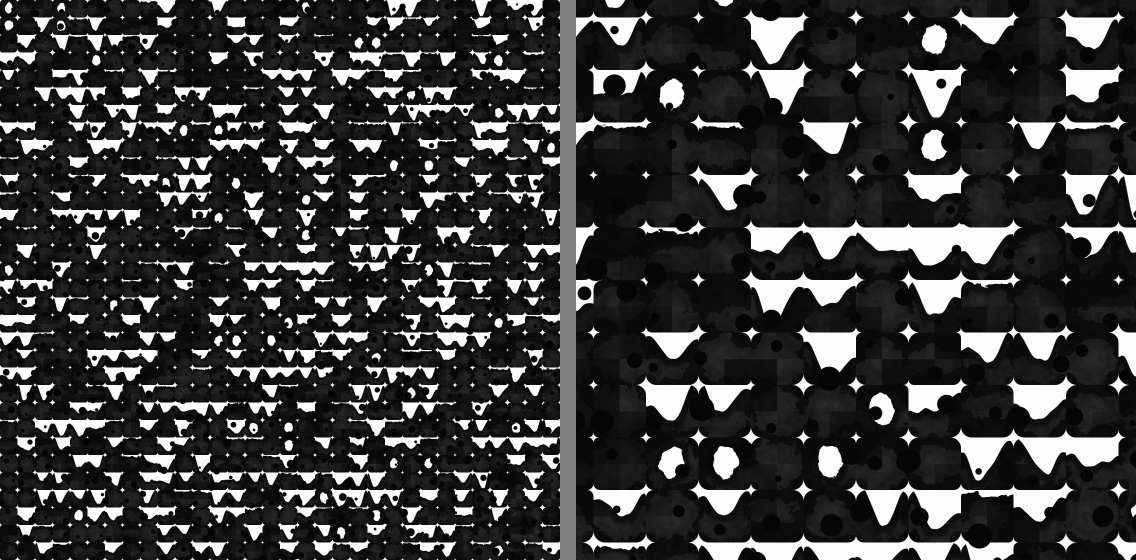
Left, the full canvas; right, a detail of the centre.
Reproduce this pattern procedurally as a WebGL 1 fragment shader.

```glsl
precision highp float;
uniform vec2 u_resolution;

const float CELLS = 32.0;
const vec3 PAPER = vec3(0.99);

float hash(vec2 p, float salt) {
  return fract(sin(dot(p, vec2(127.1, 311.7)) + salt * 74.7) * 43758.5453);
}

float noise(vec2 p) {
  vec2 i = floor(p);
  vec2 f = fract(p);
  f = f * f * (3.0 - 2.0 * f);
  float low = mix(hash(i, 0.0), hash(i + vec2(1.0, 0.0), 0.0), f.x);
  float high = mix(hash(i + vec2(0.0, 1.0), 0.0), hash(i + 1.0, 0.0), f.x);
  return mix(low, high, f.y);
}

float clouds(vec2 p) {
  return 0.55 * noise(p) + 0.3 * noise(p * 2.3 + 7.0) + 0.15 * noise(p * 5.1 + 3.0);
}

// Height of the ink at x: a shoulder at each side and a valley between
float profile(float x, vec2 id) {
  float left = mix(0.5, 1.1, hash(id, 1.0));
  float right = mix(0.5, 1.1, hash(id + vec2(1.0, 0.0), 1.0));
  float valley = mix(0.08, 0.55, hash(id, 2.0));
  float center = mix(0.32, 0.68, hash(id, 3.0));
  float fall = mix(left, valley, smoothstep(0.05, center - 0.04, x));
  float h = mix(fall, right, smoothstep(center + 0.04, 0.95, x));
  return h + 0.12 * (noise(vec2(x * 6.0, hash(id, 4.0) * 90.0)) - 0.5);
}

// Signed distance to the ink of one cell, negative inside
float tileDistance(vec2 f, vec2 id, float grain) {
  float kind = hash(id, 5.0);
  float d = -1.0;
  if (kind < 0.34) {
    float h = profile(f.x, id);
    float slope = (profile(f.x + 0.02, id) - h) / 0.02;
    d = (f.y - h) / sqrt(1.0 + slope * slope);
  } else if (kind < 0.42) {
    d = f.y - 0.8 - 0.25 * grain;
  } else if (kind < 0.46) {
    vec2 hole = f - vec2(0.5, 0.55);
    d = 0.17 + 0.16 * grain - length(hole * vec2(1.1, 0.85));
  }
  // Rounded corners leave a small star where four cells meet
  float radius = mix(0.1, 0.23, hash(id + step(0.5, f), 6.0));
  vec2 q = abs(f - 0.5) - 0.5 + radius;
  float notch = min(q.x, q.y) > 0.0 ? length(q) - radius : -radius;
  return max(d, notch);
}

// Distance to the nearest scattered drop, which may cross cell borders
float dropDistance(vec2 p, vec2 id) {
  float d = 1.0;
  for (int y = -1; y <= 1; y++) {
    for (int x = -1; x <= 1; x++) {
      vec2 cell = id + vec2(float(x), float(y));
      vec2 center = vec2(hash(cell, 7.0), mix(0.08, 0.78, hash(cell, 8.0)));
      float radius = mix(0.06, 0.24, hash(cell, 9.0));
      d = min(d, length(p - cell - center) - radius);
    }
  }
  return d;
}

// Ragged grey stain, 1 inside
float stain(vec2 f, vec2 center, vec2 size, float grain) {
  float d = length((f - center) / size) - 1.0 + (grain - 0.5) * 1.1;
  return 1.0 - smoothstep(-0.04, 0.04, d);
}

float inkTone(vec2 f, vec2 id, float grain, float fine) {
  float amount = step(0.22, hash(id, 10.0));
  float size = mix(0.3, 0.56, hash(id, 11.0));
  float core = stain(f, vec2(0.5), vec2(size), grain) * amount;
  vec2 bandCenter = vec2(hash(id, 12.0), mix(0.1, 0.6, hash(id, 13.0)));
  float band = stain(f, bandCenter, vec2(0.65, 0.24), fine);
  float inner = stain(f, vec2(0.5), vec2(size * 0.6), fine) * amount;
  float tone = 0.025 + 0.04 * fine;
  tone = mix(tone, 0.075 + 0.085 * fine, max(core, band));
  return tone + inner * 0.025;
}

vec3 pattern(vec2 p, float blur) {
  vec2 id = floor(p);
  vec2 f = p - id;
  vec2 seed = 40.0 * vec2(hash(id, 14.0), hash(id, 15.0));
  float grain = clouds(f * 5.0 + seed);
  float fine = clouds(f * 8.0 + seed + 19.0);
  float tile = tileDistance(f, id, grain);
  float drop = dropDistance(p, id);
  float tone = inkTone(f, id, grain, fine);
  // Ink gathers darkly at open rims and in the drops
  tone = mix(tone, 0.03, smoothstep(-0.2, -0.08, tile) * 0.75);
  tone = mix(tone, 0.02, 1.0 - smoothstep(-blur, blur, drop));
  float cover = 1.0 - smoothstep(-blur, blur, min(tile, drop));
  return mix(PAPER, vec3(tone), cover);
}

void main() {
  float scale = CELLS / min(u_resolution.x, u_resolution.y);
  vec3 color = vec3(0.0);
  // Four samples smooth the straight cell borders too
  for (int i = 0; i < 4; i++) {
    float k = float(i);
    vec2 offset = vec2(mod(k, 2.0), floor(k * 0.5)) * 0.5 - 0.25;
    color += pattern((gl_FragCoord.xy + offset) * scale, scale * 0.4);
  }
  gl_FragColor = vec4(color * 0.25, 1.0);
}
```
